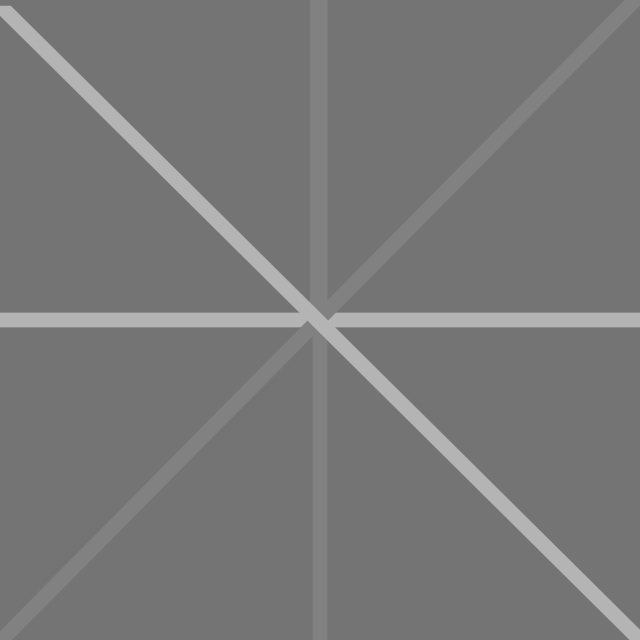
This background is drawn by a WebGL 1 fragment shader. Its source:

```glsl
precision highp float;
// Eight grey rays crossing at the centre of a flat grey field.

#define FIELD_GREY vec3(0.455)
#define DIM_GREY vec3(0.506)
#define BRIGHT_GREY vec3(0.706)
#define RAY_HALF_WIDTH 0.0115
#define UPPER_HALF_WIDTH 0.0136
#define UPPER_CENTRE_X 0.498
#define BRIGHT_TOP 0.991
#define EDGE_SOFTNESS 0.75

uniform vec2 u_resolution;

// Distance to the endless line through two points
float lineDistance(vec2 p, vec2 a, vec2 b) {
  vec2 along = normalize(b - a);
  vec2 offset = p - a;
  return abs(offset.x * along.y - offset.y * along.x);
}

// Smooth coverage: one inside (negative distance), zero outside
float coverage(float signedDistance) {
  float blur = EDGE_SOFTNESS / min(u_resolution.x, u_resolution.y);
  return 1.0 - smoothstep(-blur, blur, signedDistance);
}

void main() {
  vec2 p = gl_FragCoord.xy / u_resolution;
  vec3 colour = FIELD_GREY;

  // Horizontal bright bar
  float horizontal = coverage(abs(p.y - 0.5) - RAY_HALF_WIDTH);
  colour = mix(colour, BRIGHT_GREY, horizontal);

  // Vertical dim bar, slightly wider in its upper half
  float upper = step(0.5, p.y);
  float centreX = mix(0.5, UPPER_CENTRE_X, upper);
  float halfWidth = mix(RAY_HALF_WIDTH, UPPER_HALF_WIDTH, upper);
  float vertical = coverage(abs(p.x - centreX) - halfWidth);
  colour = mix(colour, DIM_GREY, vertical);

  // Rising dim diagonal
  float rising = lineDistance(p, vec2(0.0, -0.0026), vec2(1.0, 1.0078));
  colour = mix(colour, DIM_GREY, coverage(rising - RAY_HALF_WIDTH));

  // Falling bright diagonal, on top and cut flat at its upper end
  float falling = lineDistance(p, vec2(0.0, 0.9915), vec2(1.0, 0.0));
  float brightRay = max(falling - RAY_HALF_WIDTH, p.y - BRIGHT_TOP);
  colour = mix(colour, BRIGHT_GREY, coverage(brightRay));

  gl_FragColor = vec4(colour, 1.0);
}
```
